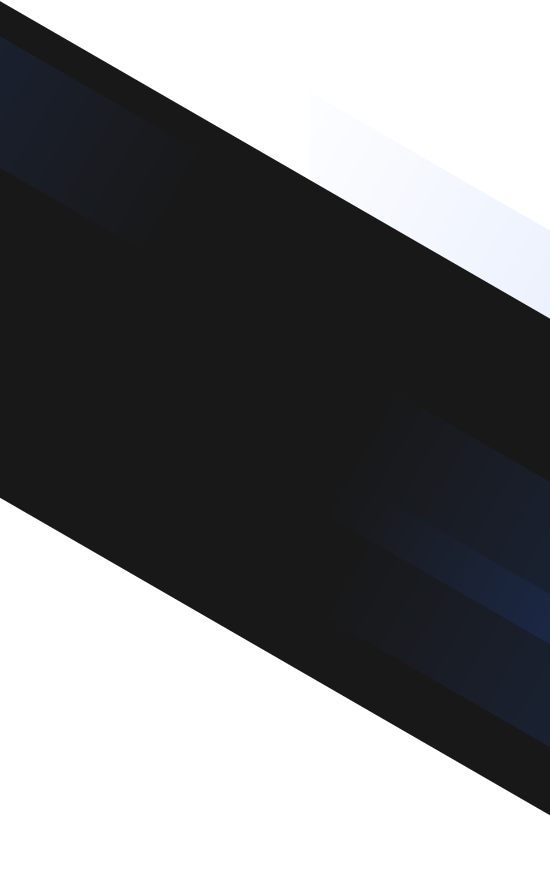
This background is drawn by a Shadertoy shader. Its source:

```glsl
// A dark diagonal band crosses a white page, with faint blue beams along it.
// Each beam is a strip between two parallel slanted lines whose tint
// grows linearly along the slope direction.

// Lengths are in canvas widths, measured from the top left corner.
const float SLOPE = 0.57735;                  // tan(30 degrees)
const vec2 ALONG = vec2(0.866025, 0.5);       // unit vector down the slope

const vec3 PAGE = vec3(1.0);
const vec3 CHARCOAL = vec3(0.094);
const vec3 BLUE = vec3(0.145, 0.388, 0.922);

// Strips: heights of the upper and lower lines at the left side
const vec2 BAND = vec2(0.002, 0.905);
const vec2 PALE_STRIP = vec2(-0.158, 0.1);
const vec2 LEFT_STRIP = vec2(0.066, 0.305);
const vec2 UPPER_STRIP = vec2(0.299, 0.594);
const vec2 LOWER_STRIP = vec2(0.503, 0.781);

// Fades: distance along the slope where the tint is zero, then full
const vec2 PALE_FADE = vec2(0.50, 1.15);
const vec2 LEFT_FADE = vec2(0.477, 0.0);
const vec2 UPPER_FADE = vec2(0.96, 1.45);
const vec2 LOWER_FADE = vec2(1.05, 1.54);

const float PALE_LEFT = 0.5636;               // vertical cut of the pale beam
const float PALE_TINT = 0.088;
const float LEFT_TINT = 0.115;
const float UPPER_TINT = 0.13;
const float LOWER_TINT = 0.12;

// Antialiased step, with a ramp of the given width
float edge(float distanceIn, float width) {
    return clamp(distanceIn / width + 0.5, 0.0, 1.0);
}

// Coverage of the strip between two slanted lines
float strip(float level, vec2 limits, float width) {
    return edge(level - limits.x, width) * edge(limits.y - level, width);
}

// Linear rise from fade.x to fade.y, in either direction
float ramp(float travel, vec2 fade) {
    return clamp((travel - fade.x) / (fade.y - fade.x), 0.0, 1.0);
}

void mainImage(out vec4 fragColor, in vec2 fragCoord) {
    vec2 p = vec2(fragCoord.x, iResolution.y - fragCoord.y) / iResolution.x;
    float level = p.y - SLOPE * p.x;
    float travel = dot(p, ALONG);
    float pixel = 1.0 / iResolution.x;
    float soft = pixel / ALONG.x;

    // Page with its pale beam
    float pale = strip(level, PALE_STRIP, soft) * edge(p.x - PALE_LEFT, pixel);
    vec3 color = mix(PAGE, BLUE, PALE_TINT * pale * ramp(travel, PALE_FADE));

    // Dark band
    color = mix(color, CHARCOAL, strip(level, BAND, soft));

    // Overlapping beams on the band
    color = mix(color, BLUE, LEFT_TINT * strip(level, LEFT_STRIP, soft) * ramp(travel, LEFT_FADE));
    color = mix(color, BLUE, UPPER_TINT * strip(level, UPPER_STRIP, soft) * ramp(travel, UPPER_FADE));
    color = mix(color, BLUE, LOWER_TINT * strip(level, LOWER_STRIP, soft) * ramp(travel, LOWER_FADE));

    fragColor = vec4(color, 1.0);
}
```
